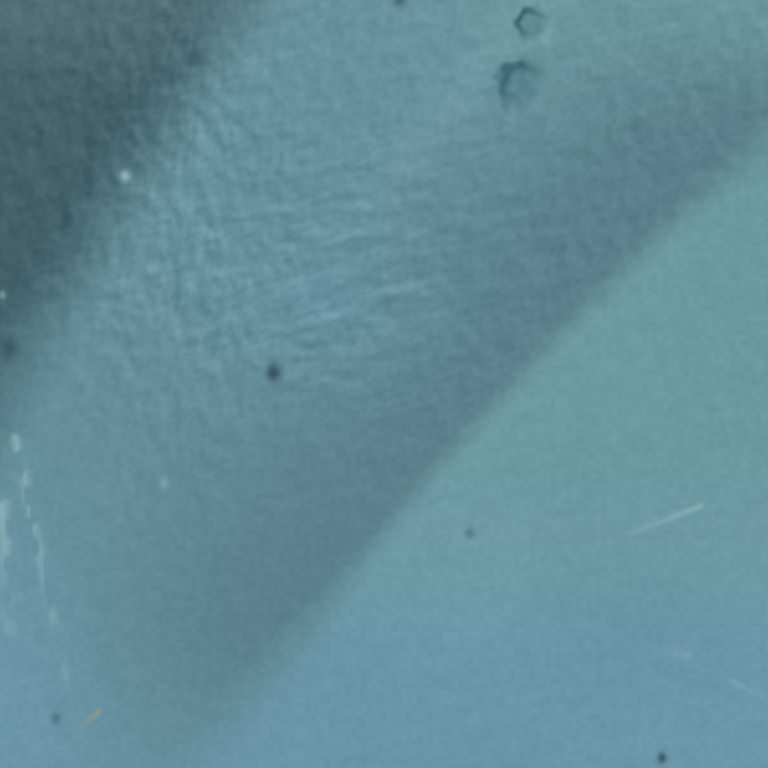
Reproduce this texture procedurally as a WebGL 2 fragment shader.

```glsl
#version 300 es
precision highp float;

uniform vec2 u_resolution;
out vec4 fragColor;

const vec3 LIT_GREEN = vec3(0.425, 0.605, 0.635);
const vec3 LIT_BLUE = vec3(0.415, 0.592, 0.660);
const vec3 BAND_LIGHT = vec3(0.405, 0.565, 0.615);
const vec3 BAND_SHADE = vec3(0.360, 0.500, 0.550);
const vec3 DEEP_SHADE = vec3(0.255, 0.365, 0.405);
const vec3 SCUFF = vec3(0.62, 0.76, 0.78);
const vec3 STRAW = vec3(0.56, 0.60, 0.54);
const vec3 PIT = vec3(0.16, 0.26, 0.32);
const float ROUGHNESS = 0.16;
const float GRAIN = 0.022;

// Spots: centre, radius, strength (negative is dark)
const int SPOT_COUNT = 11;
const vec4 SPOTS[SPOT_COUNT] = vec4[](
    vec4(0.356, 0.514, 0.011, -0.75), vec4(0.163, 0.771, 0.008, 0.80),
    vec4(0.252, 0.925, 0.013, -0.40), vec4(0.862, 0.013, 0.007, -0.75),
    vec4(0.612, 0.306, 0.007, -0.35), vec4(0.214, 0.371, 0.007, 0.35),
    vec4(0.013, 0.546, 0.012, -0.45), vec4(0.520, 0.999, 0.010, -0.45),
    vec4(0.073, 0.065, 0.008, -0.35), vec4(0.003, 0.616, 0.006, 0.55),
    vec4(0.088, 0.718, 0.008, -0.40));

float hash(vec2 cell) {
    uvec2 q = uvec2(ivec2(cell) + 4096) * uvec2(1597u, 3571u);
    uint n = (q.x ^ (q.y << 7)) * 747797u;
    n = (n ^ (n >> 15)) * 277803u;
    return float((n ^ (n >> 13)) & 65535u) / 65535.0;
}

float noise(vec2 p) {
    vec2 i = floor(p), f = fract(p);
    f = f * f * (3.0 - 2.0 * f);
    return mix(mix(hash(i), hash(i + vec2(1, 0)), f.x),
               mix(hash(i + vec2(0, 1)), hash(i + vec2(1, 1)), f.x), f.y);
}

float fbm(vec2 p) {
    float sum = 0.0, amp = 0.5;
    for (int i = 0; i < 4; i++) {
        sum += amp * noise(p);
        p = mat2(1.6, 1.2, -1.2, 1.6) * p + 7.3;
        amp *= 0.5;
    }
    return sum;
}

// Slope of the noise seen by light from the upper right
float relief(vec2 p, vec2 toLight) {
    return fbm(p) - fbm(p + toLight);
}

float blob(vec2 p, vec2 centre, vec2 radius) {
    vec2 d = (p - centre) / radius;
    return exp(-dot(d, d));
}

float scratch(vec2 p, vec2 a, vec2 b, float width) {
    vec2 ab = b - a;
    float t = clamp(dot(p - a, ab) / dot(ab, ab), 0.0, 1.0);
    float d = length(p - a - ab * t) / width;
    return exp(-d * d) * (0.35 + 0.65 * t);
}

// Shallow crater: dark rim and a lit lower lip
float crater(vec2 p, vec2 centre, float radius) {
    vec2 d = (p - centre) / radius;
    d += 0.45 * (vec2(noise(p * 70.0), noise(p * 70.0 + 19.0)) - 0.5);
    float rim = (length(d) - 0.85) / 0.3;
    return exp(-rim * rim) * (0.6 * d.x - 0.5 * d.y - 0.5) - 0.35 * exp(-2.0 * dot(d, d));
}

void main() {
    vec2 uv = gl_FragCoord.xy / u_resolution;
    float cloud = fbm(uv * 5.0) - 0.47;

    // Bowed edge between the shaded band and the lit lower right
    float t = (uv.x - 0.286) / 0.714;
    float edgeY = 0.036 + 0.788 * t + 0.17 * t * (1.0 - t);
    float edge = (edgeY - uv.y) * 0.67 + 0.012 * cloud;
    float softness = 0.022 + 0.045 * smoothstep(0.35, 0.0, uv.y) + 0.02 * smoothstep(0.65, 0.9, uv.y);
    float lit = smoothstep(-softness, softness, edge);

    // Broad colour fields
    vec3 litColor = mix(LIT_BLUE, LIT_GREEN, smoothstep(0.05, 0.5, uv.y));
    float fade = smoothstep(0.02, 0.36, -edge);
    vec3 band = mix(BAND_SHADE, BAND_LIGHT, fade * (0.65 + 0.35 * smoothstep(0.4, 0.8, uv.y)));
    band = mix(band, LIT_GREEN, 0.75 * blob(uv, vec2(0.98, 1.0), vec2(0.22, 0.10)));
    band = mix(band, LIT_GREEN, 0.6 * blob(uv, vec2(0.68, 0.98), vec2(0.14, 0.13)));
    band = mix(band, LIT_BLUE, 0.5 * blob(uv, vec2(0.43, 0.60), vec2(0.14, 0.10)));
    band = mix(band, LIT_BLUE, 0.9 * blob(uv, vec2(0.0, 0.06), vec2(0.16, 0.32)));
    band = mix(band, LIT_BLUE, 0.5 * blob(uv, vec2(0.2, 0.0), vec2(0.25, 0.12)));
    float ridge = (dot(uv - vec2(0.60, 0.88), vec2(0.77, -0.64))) / 0.03;
    band += 0.022 * exp(-ridge * ridge) * smoothstep(0.6, 0.85, uv.y);
    vec3 color = mix(band, litColor, lit);

    // Deep shade in the upper left corner
    float corner = (uv.y - 0.48 - 1.68 * uv.x) * 0.51 + 0.05 * cloud;
    float deep = smoothstep(-0.065, 0.065, corner);
    vec3 deepColor = DEEP_SHADE + 0.05 * smoothstep(0.85, 1.0, uv.y);
    color = mix(color, deepColor, deep * 0.93);
    color += 0.025 * cloud;

    // Rough paint: pebbles on the left, flat ripples in the middle
    float pebbles = relief(uv * vec2(62.0, 48.0), vec2(0.45, 0.35));
    float ripples = relief(vec2(uv.x * 24.0, uv.y * 60.0 - uv.x * 12.0), vec2(0.1, 0.5));
    float rough = smoothstep(0.35, 0.65, uv.y) * (1.0 - 0.8 * lit);
    float leftSide = blob(uv, vec2(0.24, 0.72), vec2(0.13, 0.32));
    float middle = blob(uv, vec2(0.45, 0.62), vec2(0.18, 0.17));
    color += ROUGHNESS * pebbles * (0.10 + 0.22 * rough + 0.55 * leftSide);
    color += ROUGHNESS * ripples * (0.10 + 0.15 * rough + 0.55 * middle);
    color += GRAIN * (noise(uv * 150.0) - 0.5);

    // Craters, spots and pits
    color += 0.17 * crater(uv, vec2(0.694, 0.967), 0.021);
    color += 0.13 * crater(uv, vec2(0.684, 0.888), 0.031);
    for (int i = 0; i < SPOT_COUNT; i++) {
        vec4 spot = SPOTS[i];
        float mark = blob(uv, spot.xy, spot.z * vec2(0.85, 1.0));
        color = mix(color, spot.w < 0.0 ? PIT : SCUFF, mark * abs(spot.w));
    }

    // Scuffs and scratches
    float wear = smoothstep(0.35, 0.75, noise(uv * vec2(110.0, 45.0)));
    float scuffs = 0.55 * wear * scratch(uv, vec2(0.085, 0.12), vec2(0.02, 0.43), 0.007);
    scuffs += 0.55 * wear * scratch(uv, vec2(0.012, 0.18), vec2(0.003, 0.34), 0.010);
    scuffs += 0.45 * scratch(uv, vec2(0.82, 0.305), vec2(0.912, 0.341), 0.004);
    scuffs += 0.22 * scratch(uv, vec2(0.86, 0.153), vec2(0.895, 0.147), 0.006);
    scuffs += 0.20 * scratch(uv, vec2(0.995, 0.09), vec2(0.955, 0.113), 0.005);
    color = mix(color, SCUFF, min(scuffs, 1.0));
    color = mix(color, STRAW, 0.75 * scratch(uv, vec2(0.105, 0.053), vec2(0.129, 0.074), 0.004));

    fragColor = vec4(clamp(color, 0.0, 1.0), 1.0);
}
```
